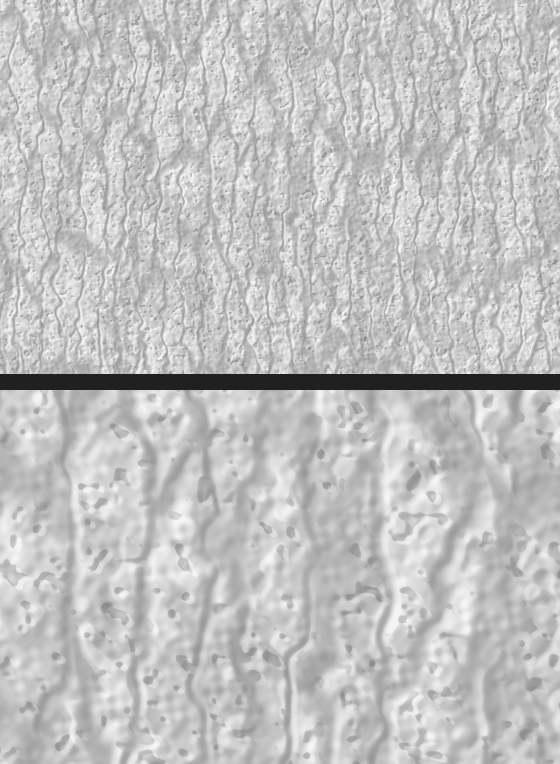
Top: the whole. Bottom: its middle third, enlarged.
Give the GLSL for this texture, as a WebGL 1 fragment shader.

```glsl
precision highp float;
uniform vec2 u_resolution;

#define PLATE_SCALE vec2(18.0, 3.3)
#define CRUST_SCALE vec2(27.0, 10.0)
#define STRAND_SCALE vec2(62.0, 15.0)
#define CHIP_SCALE 64.0
#define GRAIN_SCALE 125.0
#define LIGHT_DIR vec2(-0.83, 0.56)
#define LIGHT_STEP 0.0026
#define BASE_TONE 0.783
#define HEIGHT_TONE 0.15
#define SLOPE_TONE 0.33

float hash(vec2 p) {
  return fract(sin(dot(p, vec2(127.1, 311.7))) * 43758.5453);
}

float noise(vec2 p) {
  vec2 i = floor(p), f = fract(p);
  f = f * f * (3.0 - 2.0 * f);
  return mix(mix(hash(i), hash(i + vec2(1.0, 0.0)), f.x),
             mix(hash(i + vec2(0.0, 1.0)), hash(i + 1.0), f.x), f.y);
}

// Long cells: x is the distance to the groove, y a random value per plate
vec2 plateCell(vec2 p) {
  vec2 cell = floor(p);
  float nearest = 9.0, second = 9.0, id = 0.0;
  for (int j = -1; j <= 1; j++) {
    for (int i = -1; i <= 1; i++) {
      vec2 c = cell + vec2(float(i), float(j));
      vec2 seed = c + 0.1 + 0.8 * vec2(hash(c), hash(c + 57.3));
      float d = length(seed - p);
      if (d < nearest) {
        second = nearest;
        nearest = d;
        id = hash(c + 19.7);
      } else {
        second = min(second, d);
      }
    }
  }
  return vec2(second - nearest, id);
}

// Height of the bark: plates, ragged crust, strands, grain and pits
float barkHeight(vec2 p) {
  vec2 turned = mat2(0.8, 0.6, -0.6, 0.8) * p;
  vec2 q = p;
  q.x += 0.034 * (noise(p * vec2(5.0, 6.0)) - 0.5);
  q.x += 0.020 * (noise(p * vec2(16.0, 19.0) + 8.3) - 0.5);
  q += 0.017 * (vec2(noise(turned * 44.0), noise(turned * 44.0 + 31.0)) - 0.5);

  vec2 cell = plateCell(q * PLATE_SCALE);
  float plate = smoothstep(0.02, 0.25, cell.x);
  float chip = noise(turned * CHIP_SCALE + 5.7);
  float patches = 0.56 * noise(q * CRUST_SCALE + 4.1) + 0.44 * chip;
  float crust = smoothstep(0.43, 0.55, patches);
  float strand = noise(q * STRAND_SCALE + 13.0) - 0.5;
  float grain = noise(turned * GRAIN_SCALE) - 0.5;
  float speck = 0.6 * noise(turned * 98.0 + 71.0) + 0.4 * noise(p * 150.0);
  float pit = smoothstep(0.64, 0.76, speck);

  float height = plate * (0.38 + 0.20 * cell.y);
  height += crust * mix(0.10, 0.42, plate);
  height += 0.42 * strand + 0.24 * (chip - 0.5);
  height += grain * mix(0.38, 0.55, plate);
  return height - 0.55 * pit * plate;
}

void main() {
  vec2 p = gl_FragCoord.xy / u_resolution.y;

  // Relief lit from the upper left
  float toLight = barkHeight(p + LIGHT_DIR * LIGHT_STEP);
  float fromLight = barkHeight(p - LIGHT_DIR * LIGHT_STEP);
  float slope = fromLight - toLight;
  slope /= 1.0 + 1.1 * abs(slope);

  float height = 0.5 * (toLight + fromLight);
  float tone = BASE_TONE + HEIGHT_TONE * (height - 0.54) + SLOPE_TONE * slope;
  gl_FragColor = vec4(vec3(clamp(tone, 0.52, 0.955)), 1.0);
}
```
